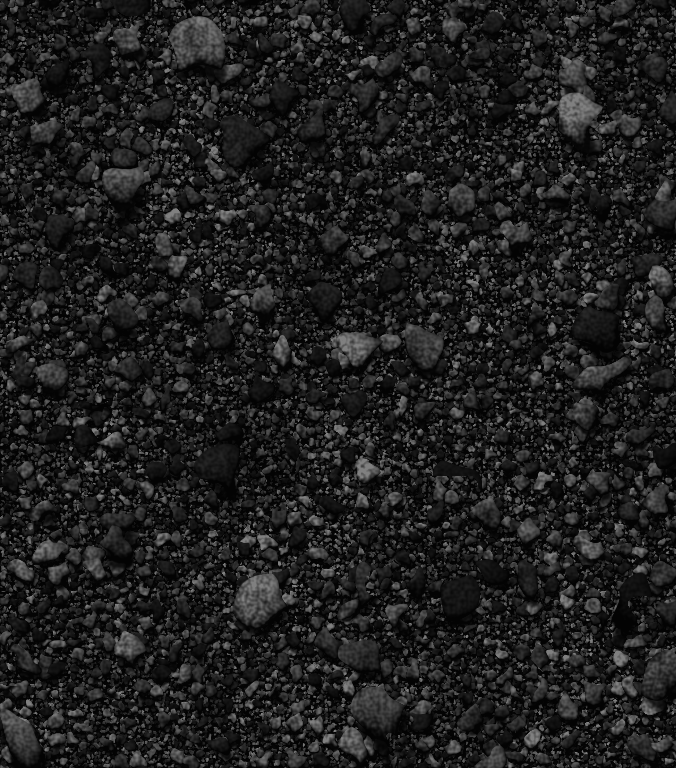
A Shadertoy shader for this texture:

```glsl
#define FINEST_CELLS 180.0
#define LAYERS 5
#define GAP_TONE 0.018
#define DARK_STONE 0.07
#define PALE_STONE 0.46
#define SHADOW_DEPTH 0.8
#define SHADOW_REACH 0.5
#define EDGE_WARP 0.28
#define ROUGHNESS 0.55
#define LIGHT_DIR vec3(-0.18, 0.64, 0.75)

vec3 hash3(vec2 cell) {
    vec3 h = fract(cell.xyx * vec3(0.1031, 0.1030, 0.0973));
    h += dot(h, h.yxz + 33.33);
    return fract((h.xxy + h.yzz) * h.zyx);
}

float gradientDot(vec2 corner, vec2 offset) {
    float angle = 6.2832 * hash3(corner).x;
    return dot(vec2(cos(angle), sin(angle)), offset);
}

float gradientNoise(vec2 p) {
    vec2 i = floor(p), f = p - i;
    vec2 u = f * f * f * (f * (f * 6.0 - 15.0) + 10.0);
    vec2 e = vec2(0.0, 1.0);
    float low = mix(gradientDot(i, f), gradientDot(i + e.yx, f - e.yx), u.x);
    float high = mix(gradientDot(i + e.xy, f - e.xy), gradientDot(i + e.yy, f - e.yy), u.x);
    return mix(low, high, u.y);
}

mat2 rotation(float angle) {
    float c = cos(angle), s = sin(angle);
    return mat2(c, s, -s, c);
}

// Rounded pebble with two chipped sides; the rim lies at 1
float stoneDistance(vec2 q, float seed) {
    vec2 chipA = vec2(cos(seed * 40.0), sin(seed * 40.0));
    vec2 chipB = rotation(1.4 + seed) * chipA;
    float chipped = max(dot(q, chipA) * 1.4, dot(q, chipB) * 1.25);
    return max(length(q), chipped);
}

// Lays one size of stones, with their shadows, over the ground tone
float addStones(float ground, vec2 p, float cells, float cover, float bulk, float grit) {
    vec2 g = p * cells;
    vec2 warp = vec2(gradientNoise(g * 1.7), gradientNoise(g * 1.7 + 31.7));
    vec2 w = g + EDGE_WARP * warp;
    vec2 home = floor(g);
    float pixel = cells / iResolution.y;
    vec3 light = normalize(LIGHT_DIR);

    for (int j = 1; j >= -1; j--)
    for (int i = -1; i <= 1; i++) {
        vec2 cell = home + vec2(float(i), float(j));
        vec3 place = hash3(cell + cells * 3.0);
        vec3 kind = hash3(cell + cells * 7.0 + 51.0);
        if (kind.x > cover) continue;

        float radius = bulk * mix(0.34, 0.62, place.z);
        float stretch = mix(1.0, 1.35, kind.y);
        mat2 turn = rotation(6.2832 * fract(place.z * 17.0 + kind.y));
        mat2 outline = mat2(1.0 / stretch, 0.0, 0.0, stretch) * turn;
        vec2 away = (w - cell - 0.5 - 0.7 * (place.xy - 0.5)) / radius;
        float blur = 0.7 * pixel / radius;

        // Shadow falls below the stone
        vec2 shadowAway = away + vec2(-0.12, SHADOW_REACH);
        float shadowEdge = stoneDistance(outline * shadowAway, kind.y);
        float shade = 1.0 - smoothstep(0.7 - blur, 1.1 + blur, shadowEdge);
        ground *= 1.0 - SHADOW_DEPTH * shade;

        // Domed surface lit from above
        float d = stoneDistance(outline * away, kind.y);
        float mask = 1.0 - smoothstep(1.0 - blur, 1.0 + blur, d);
        float rise = sqrt(max(1.0 - d * d, 0.0));
        vec3 normal = normalize(vec3(away * d + 0.5 * warp + 0.35 * grit, rise + 0.12));
        float lit = 0.05 + 0.95 * max(dot(normal, light), 0.0);
        float albedo = mix(DARK_STONE, PALE_STONE, pow(kind.z, 1.15));
        ground = mix(ground, albedo * lit * (1.0 + ROUGHNESS * grit), mask);
    }
    return ground;
}

void mainImage(out vec4 fragColor, in vec2 fragCoord) {
    vec2 p = fragCoord / iResolution.y;
    float grit = gradientNoise(p * 210.0) + 0.7 * gradientNoise(p * 95.0 + 8.0);
    float patches = gradientNoise(p * 6.0 + 3.0) + 0.6 * gradientNoise(p * 17.0);

    // Stones from fine grains up to scattered cobbles
    float tone = GAP_TONE * (1.0 + grit);
    for (int layer = 0; layer < LAYERS; layer++) {
        float size = float(layer) / float(LAYERS - 1);
        float cells = FINEST_CELLS * exp2(-float(layer));
        float cover = mix(1.0, 0.2, pow(size, 0.55)) + 0.15 * patches * size;
        float bulk = mix(1.05, 0.68, size);
        tone = addStones(tone, p, cells, cover, bulk, grit);
    }

    // Uneven soil brightness
    tone *= 1.0 + 0.4 * patches;
    fragColor = vec4(vec3(clamp(tone, 0.012, 0.5)), 1.0);
}
```
